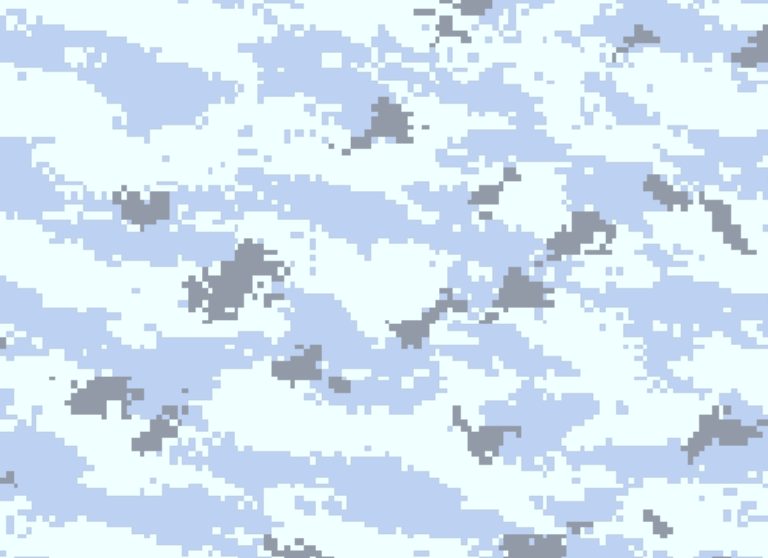
This pattern is drawn by a Shadertoy shader. Its source:

```glsl
// Winter digital camouflage: blocky white and pale blue bands with ragged grey clusters.

const vec3 SNOW = vec3(0.94, 1.00, 1.00);
const vec3 ICE  = vec3(0.74, 0.82, 0.95);
const vec3 RIM  = vec3(0.74, 0.81, 0.90);
const vec3 ROCK = vec3(0.575, 0.605, 0.655);

const float BLOCKS_ACROSS = 122.0;
const float LINE_JITTER = 0.6;
const vec2 CLUSTER_GRID = vec2(18.0, 13.0);
const vec2 CLUSTER_RADIUS = vec2(4.4, 2.2);

float hash(vec2 p) {
    vec3 q = fract(p.xyx * vec3(0.1031, 0.1030, 0.0973));
    q += dot(q, q.yzx + 33.33);
    return fract((q.x + q.y) * q.z);
}

// Position of an unevenly spaced grid line.
float gridLine(float index, float seed) {
    return index + LINE_JITTER * (hash(vec2(index, seed)) - 0.5);
}

// Index of the uneven interval that contains x.
float intervalAt(float x, float seed) {
    float i = floor(x);
    if (x < gridLine(i, seed)) return i - 1.0;
    if (x >= gridLine(i + 1.0, seed)) return i + 1.0;
    return i;
}

// Share of the window x +- radius that lies in interval i.
float overlap(float x, float radius, float i, float seed) {
    float lo = max(gridLine(i, seed), x - radius);
    float hi = min(gridLine(i + 1.0, seed), x + radius);
    return max(hi - lo, 0.0) / (2.0 * radius);
}

// Rotated, bent sine layers with zero mean.
float layeredSines(vec2 p, float gain, float growth) {
    mat2 turn = mat2(-0.737, 0.675, -0.675, -0.737);
    float sum = 0.0, amp = 1.0;
    for (int i = 0; i < 7; i++) {
        sum += amp * sin(p.x + 1.4 * sin(0.6 * p.y + float(i)));
        p = turn * p * growth + 3.7;
        amp *= gain;
    }
    return sum;
}

// Block noise from single blocks and pairs, in -0.5 .. 0.5.
float speckle(vec2 cell, float seed) {
    float single = hash(cell + seed);
    float pair = hash(floor(cell / vec2(2.0, 1.0)) + 2.0 * seed);
    return 0.5 * (single + pair) - 0.5;
}

// Cellular noise: positive inside tilted, scattered ellipses.
float clusters(vec2 p, float density) {
    vec2 home = floor(p / CLUSTER_GRID);
    float best = -9.0;
    for (int y = -1; y <= 1; y++)
    for (int x = -1; x <= 1; x++) {
        vec2 site = home + vec2(x, y);
        if (hash(site + 71.0) > density) continue;
        vec2 jitter = vec2(hash(site + 11.0), hash(site + 23.0));
        vec2 d = p - (site + jitter) * CLUSTER_GRID;
        d.y += d.x * (hash(site + 37.0) - 0.5);
        float size = mix(0.6, 1.4, hash(site + 53.0));
        best = max(best, 1.0 - length(d / (CLUSTER_RADIUS * size)));
    }
    return best;
}

// One-hot block type: x snow, y ice, z rock.
vec3 blockType(vec2 cell) {
    vec2 bent = cell + 1.5 * sin(cell.yx * vec2(0.9, 0.6));
    if (clusters(bent, 0.5) + 1.2 * speckle(cell, 101.0) > 0.0) return vec3(0, 0, 1);
    vec2 p = vec2(0.285 * cell.y + 0.05 * cell.x, 0.125 * cell.x);
    float field = layeredSines(p, 0.8, 1.35) + 1.8 * speckle(cell, 211.0);
    return field > -0.15 ? vec3(1, 0, 0) : vec3(0, 1, 0);
}

void mainImage(out vec4 fragColor, in vec2 fragCoord) {
    float pixel = BLOCKS_ACROSS / iResolution.x;
    vec2 p = fragCoord * pixel;
    vec2 center = vec2(intervalAt(p.x, 5.0), intervalAt(p.y, 9.0));
    float edgeRadius = max(0.5 * pixel, 0.12);
    float rimRadius = max(pixel, 0.29);

    // Coverage of each type in a narrow and a wide window.
    vec3 cover = vec3(0.0), around = vec3(0.0);
    for (int y = -1; y <= 1; y++)
    for (int x = -1; x <= 1; x++) {
        vec2 cell = center + vec2(x, y);
        vec3 type = blockType(cell);
        cover += type * overlap(p.x, edgeRadius, cell.x, 5.0) * overlap(p.y, edgeRadius, cell.y, 9.0);
        around += type * overlap(p.x, rimRadius, cell.x, 5.0) * overlap(p.y, rimRadius, cell.y, 9.0);
    }
    cover /= max(cover.x + cover.y + cover.z, 0.001);

    // Ice turns duller along the snow.
    vec3 ice = mix(ICE, RIM, min(1.0, 4.0 * around.x));
    fragColor = vec4(cover.x * SNOW + cover.y * ice + cover.z * ROCK, 1.0);
}
```
